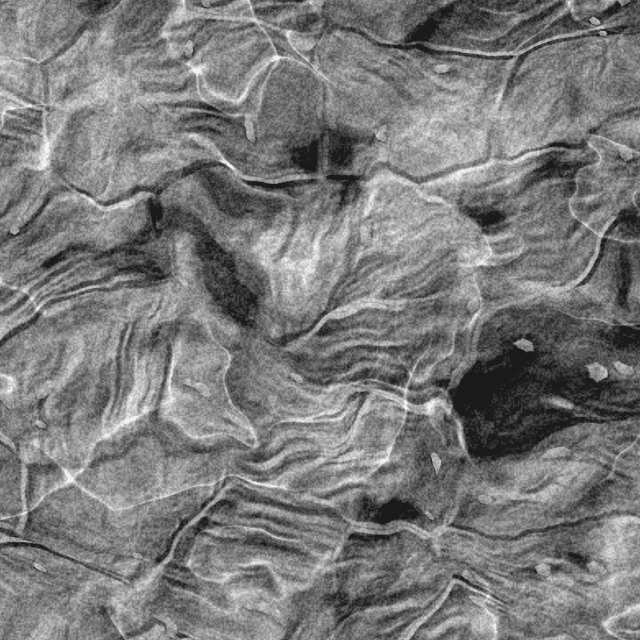
Give the GLSL for this texture, as a WebGL 2 fragment shader.

```glsl
#version 300 es
precision highp float;
// Rough fractured mineral surface in grey, with folds, striations, pits and loose chips.

uniform vec2 u_resolution;
out vec4 fragColor;

vec2 hash(vec2 p) {
  vec3 q = fract(p.xyx * vec3(0.1031, 0.1030, 0.0973));
  q += dot(q, q.yzx + 33.33);
  return fract((q.xx + q.yz) * q.zy);
}

float noise(vec2 p) {
  vec2 i = floor(p), f = fract(p);
  f = f * f * (3.0 - 2.0 * f);
  return mix(mix(hash(i).x, hash(i + vec2(1, 0)).x, f.x),
             mix(hash(i + vec2(0, 1)).x, hash(i + vec2(1, 1)).x, f.x), f.y);
}

float fbm(vec2 p, int octaves) {
  float sum = 0.0, amp = 0.5, total = 0.0;
  for (int i = 0; i < octaves; i++) {
    sum += amp * noise(p);
    total += amp;
    amp *= 0.5;
    p = mat2(1.6, 1.2, -1.2, 1.6) * p + 7.3;
  }
  return sum / total;
}

mat2 rotation(float a) {
  return mat2(cos(a), sin(a), -sin(a), cos(a));
}

// Cellular noise: offset from the nearest centre, random id, border distance.
vec4 cells(vec2 p) {
  vec2 base = floor(p), offset = vec2(0);
  float near = 9.0, second = 9.0, id = 0.0;
  for (int y = -1; y <= 1; y++)
    for (int x = -1; x <= 1; x++) {
      vec2 cell = base + vec2(x, y);
      vec2 d = p - cell - hash(cell);
      float dist = length(d);
      if (dist < near) {
        second = near;
        near = dist;
        offset = d;
        id = hash(cell + 17.0).x;
      } else second = min(second, dist);
    }
  return vec4(offset, id, second - near);
}

vec2 warp(vec2 p) {
  return p + 0.2 * (vec2(fbm(p * 4.0, 4), fbm(p * 4.0 + 31.0, 4)) - 0.5);
}

// Tilted plates, each striated in its own direction, over a crumbly base.
float height(vec2 p) {
  vec2 w = warp(p);
  vec4 plate = cells(w * vec2(4.0, 5.5));
  float inside = smoothstep(0.0, 0.09, plate.w);
  float tilt = dot(plate.xy, rotation(6.28 * plate.z)[0]);
  vec2 along = rotation(0.5 + 2.4 * (plate.z - 0.5)) * w;
  float streaks = noise(along * vec2(9, 64)) + 0.5 * noise(along * vec2(17, 120));
  float streaked = smoothstep(0.3, 0.7, noise(p * 6.0 + 11.0));
  return inside * (0.2 * tilt + 0.1 * streaked * (streaks - 0.75))
       + 0.28 * fbm(w * 13.0, 5);
}

void main() {
  vec2 p = gl_FragCoord.xy / u_resolution.y;
  vec2 w = warp(p);

  // Broad tone and side light
  float tone = 0.53 + 0.5 * (fbm(w * vec2(4, 6) + 3.0, 5) - 0.5);
  tone += 0.3 * (fbm(w * 17.0 + 40.0, 4) - 0.5);
  float slope = height(p) - height(p + vec2(-0.0022, 0.0034));
  tone += 0.25 * tanh(slope * 30.0 / 1.1 * 0.9 / 0.9 * 0.3 / 0.25);

  // Long folds: thin bright crest with a shadow on one side
  for (int i = 0; i < 3; i++) {
    float scale = 2.6 + 1.5 * float(i);
    vec2 q = rotation(0.5 * float(i) - 0.4) * w;
    float side = (fbm(q * vec2(0.75, 1.3) * scale + 19.0 * float(i), 3) - 0.5) / scale;
    float gate = smoothstep(0.4, 0.7, noise(p * 5.0 + 23.0 * float(i)));
    float crest = exp(-abs(side) * 330.0);
    float shade = smoothstep(0.0, -0.004, side) * exp(side * 75.0);
    tone += gate * (0.27 * crest - 0.17 * shade);
  }

  // Soft hollows and a few deep holes
  float hollow = fbm(w * vec2(8, 10) + 61.0, 4);
  tone -= 0.16 * smoothstep(0.42, 0.28, hollow);
  tone -= 0.2 * smoothstep(0.29, 0.23, hollow);

  // Loose angular chips with a shadow below
  vec4 chip = cells(p * 21.0 + 0.9 * (w - p) * 21.0);
  vec2 c = abs(rotation(9.0 * chip.z) * chip.xy);
  float chipDist = max(c.x + 0.35 * c.y, 0.75 * c.y) - 0.12 - 1.6 * (chip.z - 0.92);
  float present = step(0.92, chip.z) * smoothstep(0.0, 0.1, chip.w);
  tone -= 0.13 * present * smoothstep(0.14, 0.0, chipDist) * step(chip.y, 0.0);
  float chipTone = 0.68 + 0.25 * chip.y + 0.2 * (noise(p * 90.0) - 0.5);
  tone = mix(tone, chipTone, 0.85 * present * smoothstep(0.03, -0.03, chipDist));

  // Fine grain
  tone += 0.2 * (noise(p * 390.0) - 0.5) + 0.09 * (noise(p * 170.0 + 5.0) - 0.5);
  fragColor = vec4(vec3(clamp(tone, 0.1, 0.95)), 1.0);
}
```
